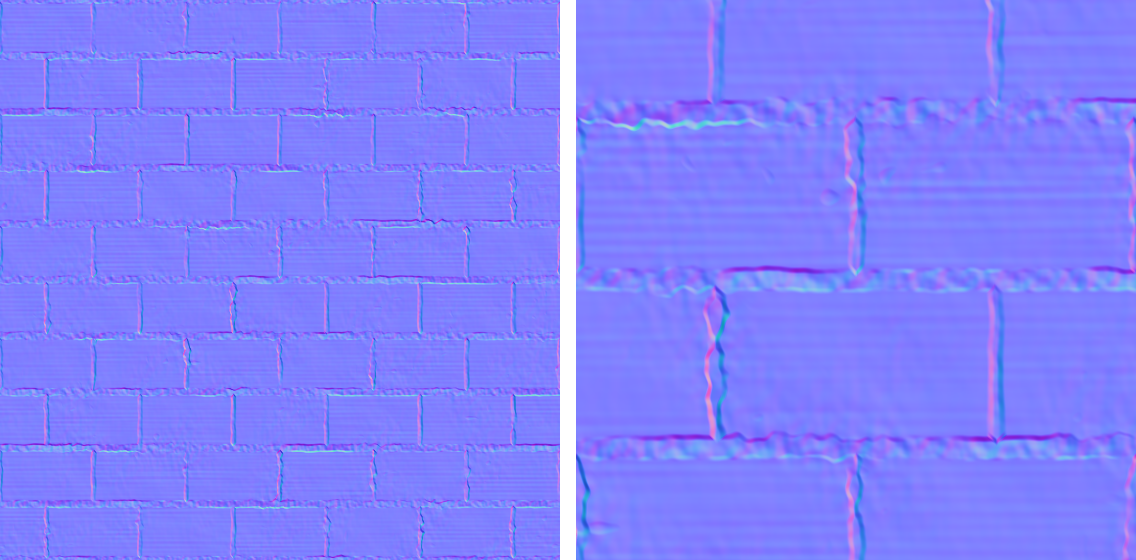
Left, the full canvas; right, a detail of the centre.
This texture map is drawn by a Shadertoy shader. Its source:

```glsl
// Tangent-space normal map of a worn running-bond block wall with grooved faces.
#define GRID vec2(6.0, 10.0)           // blocks across, courses up
#define JOINT vec2(0.0010, 0.0042)     // half widths of upright and bed joints
#define BEVEL vec2(0.0044, 0.0036)     // edge slope widths at those joints
#define RELIEF 0.0034                  // greatest block height above mortar
#define MORTAR_ROUGH 0.0018            // height of mortar grain
#define GROOVE 0.00017                 // height of the face grooves
#define GROOVES_PER_BLOCK 13.0
#define CHIPPING 0.0052                // raggedness of worn edges
#define WOBBLE 0.0022                  // drift of the joint lines
#define PITTING 0.00034                // small bumps on the faces
#define SWELL 0.0011                   // broad unevenness of the wall
#define SAMPLE_STEP 0.0008             // slope sampling distance

vec2 hash2(vec2 p) {
    vec3 a = fract(p.xyx * vec3(0.1031, 0.1030, 0.0973));
    a += dot(a, a.yzx + 33.33);
    return fract((a.xx + a.yz) * a.zy);
}

float cornerGradient(vec2 cell, vec2 period, vec2 offset) {
    float angle = 6.2832 * hash2(mod(cell, period) + period * 0.37).x;
    return dot(vec2(cos(angle), sin(angle)), offset);
}

// Gradient noise on the unit tile; freq is a whole number of cells per axis.
float tileNoise(vec2 uv, vec2 freq) {
    vec2 p = uv * freq, i = floor(p), f = p - i;
    vec2 u = f * f * f * (f * (f * 6.0 - 15.0) + 10.0);
    vec2 e = vec2(1.0, 0.0);
    float low = mix(cornerGradient(i, freq, f),
                    cornerGradient(i + e.xy, freq, f - e.xy), u.x);
    float high = mix(cornerGradient(i + e.yx, freq, f - e.yx),
                     cornerGradient(i + e.xx, freq, f - e.xx), u.x);
    return mix(low, high, u.y);
}

// Fine lines running along one block, uneven in strength.
float grooveHeight(vec2 uv, vec2 shift) {
    float wave = sin(6.2832 * uv.y * GRID.y * GROOVES_PER_BLOCK);
    float strength = 0.4 + 0.7 * tileNoise(uv + shift, vec2(5.0, 53.0));
    float streaks = tileNoise(uv + shift, vec2(6.0, 157.0));
    return GROOVE * (0.6 * wave * strength + 1.4 * streaks);
}

// Sparse stretches where a bed joint is open instead of flush.
float openBed(vec2 uv, vec2 freq) {
    return 0.06 + 0.75 * smoothstep(0.08, 0.42, tileNoise(uv, freq));
}

float wallHeight(vec2 uv) {
    // Running bond: even courses are shifted by half a block
    vec2 drift = vec2(tileNoise(uv, vec2(31.0, 43.0)), 0.7 * tileNoise(uv, vec2(37.0, 29.0)));
    vec2 p = (uv + WOBBLE * drift) * GRID;
    float course = floor(p.y);
    p.x += 0.5 * (1.0 - mod(course, 2.0));
    vec2 local = fract(p) - 0.5;
    vec2 id = mod(floor(p), GRID);
    vec2 rnd = hash2(id + 17.0);

    // Edge wear comes in patches and leaves other edges crisp
    float patches = smoothstep(-0.15, 0.35, tileNoise(uv, vec2(11.0, 13.0)));
    float chips = tileNoise(uv, vec2(61.0, 53.0)) + 0.6 * tileNoise(uv, vec2(127.0, 113.0));
    vec2 inset = (0.5 - abs(local)) / GRID - JOINT;
    vec2 ramp = (inset + CHIPPING * (0.15 + 1.1 * patches) * chips) / BEVEL;
    float block = smoothstep(0.0, 1.0, min(ramp.x, ramp.y));

    // Position across the nearest joint, -1 to 1 from one lip to the other
    vec2 across = (fract(p + 0.5) - 0.5) / GRID;
    vec2 side = clamp(across / (JOINT + 0.6 * BEVEL), -1.0, 1.0);

    // Mortar: deep lopsided upright joints, mostly flush bed joints, coarse grain
    float upright = smoothstep(-0.001, 0.003, inset.y - inset.x);
    float uprightFill = 0.30 + 0.75 * tileNoise(uv, vec2(13.0, 23.0))
                      + 0.7 * side.x * tileNoise(uv, vec2(17.0, 11.0));
    float bedFill = 0.78 - mix(openBed(uv, vec2(9.0, 13.0)),
                               openBed(uv, vec2(11.0, 17.0)), 0.5 + 0.5 * side.y);
    float grain = tileNoise(uv, vec2(97.0, 71.0))
                + 0.45 * tileNoise(uv, vec2(167.0, 139.0));
    float mortar = RELIEF * mix(bedFill, uprightFill, upright)
                 + MORTAR_ROUGH * grain * mix(1.0, 0.55, upright);

    // Block face: own level, grooves, pits, a few dents
    float face = RELIEF * (0.68 + 0.28 * rnd.x);
    float pits = tileNoise(uv, vec2(89.0, 59.0)) + 0.4 * tileNoise(uv, vec2(149.0, 103.0));
    float dents = smoothstep(0.4, 0.65, tileNoise(uv, vec2(59.0, 61.0)));
    face += grooveHeight(uv, rnd) * (0.6 + 0.6 * rnd.y);
    face += PITTING * pits * (0.5 + patches) - 0.0007 * dents * patches;

    // Smeared mortar creeps onto the face beside crumbled joints
    float creep = patches * exp(-max(min(inset.x, inset.y), 0.0) * 110.0);
    face += 0.8 * MORTAR_ROUGH * creep * grain;
    return mix(mortar, face, block) + SWELL * tileNoise(uv, vec2(19.0, 17.0));
}

void mainImage(out vec4 fragColor, in vec2 fragCoord) {
    vec2 uv = fragCoord / iResolution.xy;
    float s = max(SAMPLE_STEP, 0.5 / iResolution.y);
    vec2 dx = vec2(s, 0.0), dy = vec2(0.0, s);
    vec2 slope = vec2(wallHeight(uv + dx) - wallHeight(uv - dx),
                      wallHeight(uv + dy) - wallHeight(uv - dy)) / (2.0 * s);
    vec3 normal = normalize(vec3(-slope, 1.0));
    fragColor = vec4(0.5 + 0.5 * normal, 1.0);
}
```
